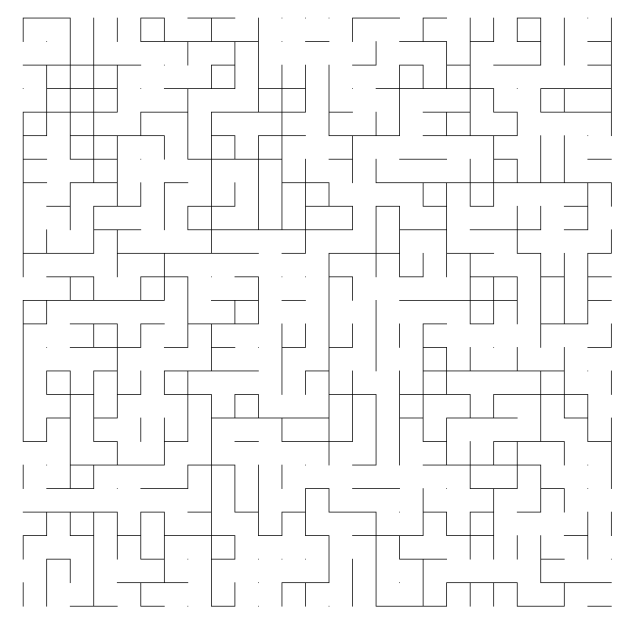
Reproduce this pattern procedurally as a WebGL 2 fragment shader.

```glsl
#version 300 es
precision highp float;

uniform vec2 u_resolution;
out vec4 fragColor;

const float LAST = 25.0;     // index of the last grid node on each axis
const float PITCH = 0.03676; // node spacing as a share of the canvas

float hash(vec2 cell, uint seed) {
    uvec2 q = uvec2(cell + 8.0) * uvec2(1597334673u, 3812015801u);
    uint n = q.x ^ q.y ^ (seed * 2654435769u);
    n = (n ^ (n >> 16)) * 2146121005u;
    n = (n ^ (n >> 15)) * 2221713035u;
    n ^= n >> 16;
    return float(n >> 8) / 16777216.0;
}

// Is there a wall from this node to its right (seed 1) or upper (seed 2) neighbour?
bool wall(vec2 node, vec2 dir, uint seed) {
    bool inside = all(greaterThanEqual(node, vec2(0.0)))
               && all(lessThanEqual(node + dir, vec2(LAST)));
    return inside && hash(node, seed) < 0.515;
}

// Share of a pixel of size px, centred at x, that lies between lo and hi
float cover(float x, float lo, float hi, float px) {
    return clamp(min(x + 0.5 * px, hi) - max(x - 0.5 * px, lo), 0.0, px) / px;
}

void main() {
    float size = min(u_resolution.x, u_resolution.y);
    vec2 uv = gl_FragCoord.xy / size;
    vec2 grid = (uv - vec2(0.0362, 0.0528)) / PITCH;
    vec2 node = floor(grid + 0.5);
    vec2 p = grid - node;
    float px = 1.0 / (size * PITCH);
    float halfWidth = 0.000575 / PITCH;

    // Each arm reaches past the midpoint where a wall exists
    vec2 right = vec2(1.0, 0.0), up = vec2(0.0, 1.0);
    float east = wall(node, right, 1u) ? 1.0 : halfWidth;
    float west = wall(node - right, right, 1u) ? 1.0 : halfWidth;
    float north = wall(node, up, 2u) ? 1.0 : halfWidth;
    float south = wall(node - up, up, 2u) ? 1.0 : halfWidth;

    // Union of both strokes, which overlap only in the node square
    float thinX = cover(p.x, -halfWidth, halfWidth, px);
    float thinY = cover(p.y, -halfWidth, halfWidth, px);
    float ink = thinY * cover(p.x, -west, east, px)
              + thinX * cover(p.y, -south, north, px)
              - thinX * thinY;

    bool onGrid = all(equal(node, clamp(node, 0.0, LAST)));
    fragColor = vec4(vec3(onGrid ? 1.0 - ink : 1.0), 1.0);
}
```
